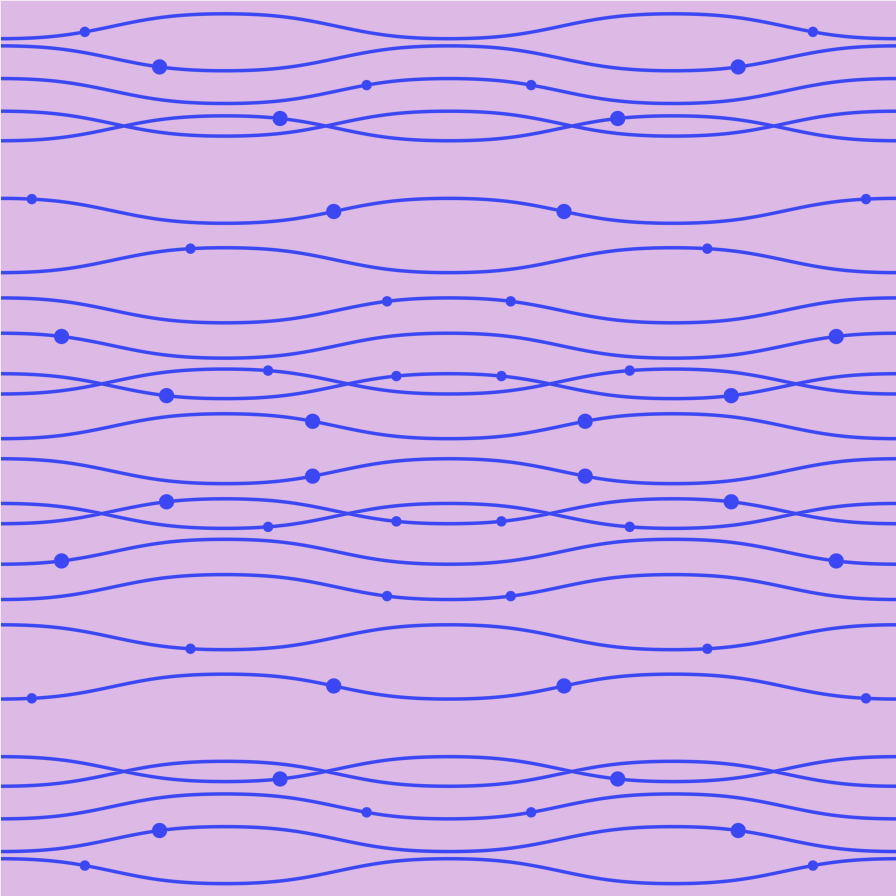
Write a WebGL 2 fragment shader that draws this pattern.

```glsl
#version 300 es
precision highp float;
// Mirrored bands of thin blue waves with round beads on a lilac ground.
// The canvas is folded about its centre, so twelve waves give twenty-four;
// each wave is a distance to a flattened cosine, each bead a disc upon it.

uniform vec2 u_resolution;
out vec4 fragColor;

const int WAVES = 12;

// Mean height of each wave above the fold; a negative value inverts the wave.
const float LEVEL[WAVES] = float[](
    -0.4715, 0.4357, 0.3992, 0.3628, -0.3576, 0.2655,
    -0.2104, 0.1544, 0.1150, 0.0698, -0.0750, -0.0251);

// Bead distances from the fold; 2.0 lies off the canvas and means no bead.
const float LARGE_BEAD[WAVES] = float[](
    2.0, 0.3229, 2.0, 2.0, 0.1884, 0.1285,
    2.0, 2.0, 0.4323, 0.3151, 2.0, 0.1521);
const float SMALL_BEAD[WAVES] = float[](
    0.4063, 2.0, 0.0918, 2.0, 2.0, 0.4655,
    0.2884, 0.0690, 2.0, 0.0586, 0.2018, 2.0);

// Two periods across the canvas, with slightly flattened crests.
float wave(float x) {
    float phase = 12.566371 * x;
    return (cos(phase) - 0.05 * cos(3.0 * phase)) / 0.95;
}

float waveHeight(float x, float level) {
    return abs(level) + 0.0139 * sign(level) * wave(x);
}

float beadDistance(vec2 p, float x, float level, float radius) {
    return length(p - vec2(x, waveHeight(x, level))) - radius;
}

void main() {
    vec2 uv = gl_FragCoord.xy / u_resolution;
    float pixel = 1.0 / min(u_resolution.x, u_resolution.y);

    // Fold both axes about the centre
    vec2 p = abs(uv - vec2(0.501, 0.4992));

    // Nearest line or bead
    float d = 1.0;
    for (int i = 0; i < WAVES; i++) {
        float level = LEVEL[i];
        d = min(d, abs(p.y - waveHeight(p.x, level)) - 0.00195);
        d = min(d, beadDistance(p, LARGE_BEAD[i], level, 0.0085));
        d = min(d, beadDistance(p, SMALL_BEAD[i], level, 0.0058));
    }

    vec3 lilac = vec3(0.865, 0.73, 0.9);
    vec3 blue = vec3(0.235, 0.28, 0.955);
    float ink = smoothstep(0.75 * pixel, -0.75 * pixel, d);
    vec3 color = mix(lilac, blue, ink);

    // Pale hairline along the left and top edges
    float edge = min(uv.x, 1.0 - uv.y);
    float hairline = clamp((0.0011 - edge) / pixel + 0.5, 0.0, 1.0);
    color = mix(color, vec3(0.96, 0.92, 0.97), hairline);

    fragColor = vec4(color, 1.0);
}
```
